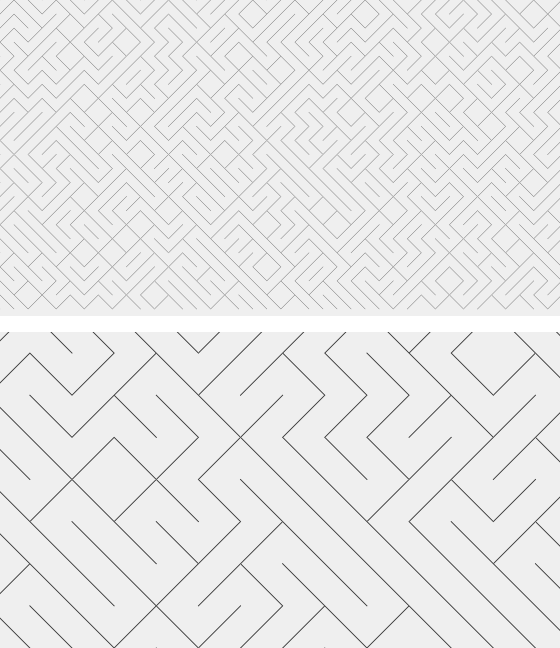
Top: the whole. Bottom: its middle third, enlarged.
A Shadertoy shader for this pattern:

```glsl
// Maze of fine dark diagonals on pale grey, one random slash per square cell.
#define CELLS_HIGH 22.5      // cells per canvas height, counted from the top
#define LINE_WIDTH 0.021     // stroke width in cells
#define RISING_SHARE 0.5     // share of cells with a rising slash
#define SEED 37u
#define PAPER vec3(0.936)
#define INK vec3(0.2)

// Integer hash of a cell to a value in 0..1.
float hash(ivec2 cell) {
    uvec2 q = uvec2(cell + 1024) * uvec2(1597334673u, 3812015801u);
    uint n = (q.x ^ q.y ^ (SEED * 2654435769u)) * 1597334673u;
    n = (n ^ (n >> 15)) * 2246822519u;
    n = (n ^ (n >> 13)) * 3266489917u;
    n ^= n >> 16;
    return float(n >> 8) / 16777216.0;
}

float segmentDistance(vec2 p, vec2 a, vec2 b) {
    vec2 ab = b - a;
    float t = clamp(dot(p - a, ab) / dot(ab, ab), 0.0, 1.0);
    return length(p - a - t * ab);
}

// Distance to the nearest slash, neighbours included so corners join cleanly.
float mazeDistance(vec2 p) {
    vec2 home = floor(p);
    float nearest = 1.0;
    for (int y = -1; y <= 1; y++)
    for (int x = -1; x <= 1; x++) {
        vec2 cell = home + vec2(x, y);
        // Only whole rows are drawn; the partial bottom row stays empty.
        if (cell.y >= floor(CELLS_HIGH)) continue;
        float rising = step(hash(ivec2(cell)), RISING_SHARE);
        vec2 a = cell + vec2(0.0, rising);
        vec2 b = cell + vec2(1.0, 1.0 - rising);
        nearest = min(nearest, segmentDistance(p, a, b));
    }
    return nearest;
}

// Area of a square pixel, seen along its diagonal, up to position x.
float pixelArea(float x) {
    x = clamp(x, -1.0, 1.0);
    return 0.5 + x - 0.5 * x * abs(x);
}

void mainImage(out vec4 fragColor, in vec2 fragCoord) {
    // Cell coordinates, measured downwards from the top left corner.
    float pixel = CELLS_HIGH / iResolution.y;
    vec2 p = vec2(fragCoord.x, iResolution.y - fragCoord.y) * pixel;

    // Exact pixel coverage of a 45 degree stroke.
    float d = mazeDistance(p);
    float halfDiagonal = pixel * sqrt(0.5);
    float ink = pixelArea((d + 0.5 * LINE_WIDTH) / halfDiagonal)
              - pixelArea((d - 0.5 * LINE_WIDTH) / halfDiagonal);

    fragColor = vec4(mix(PAPER, INK, ink), 1.0);
}
```
